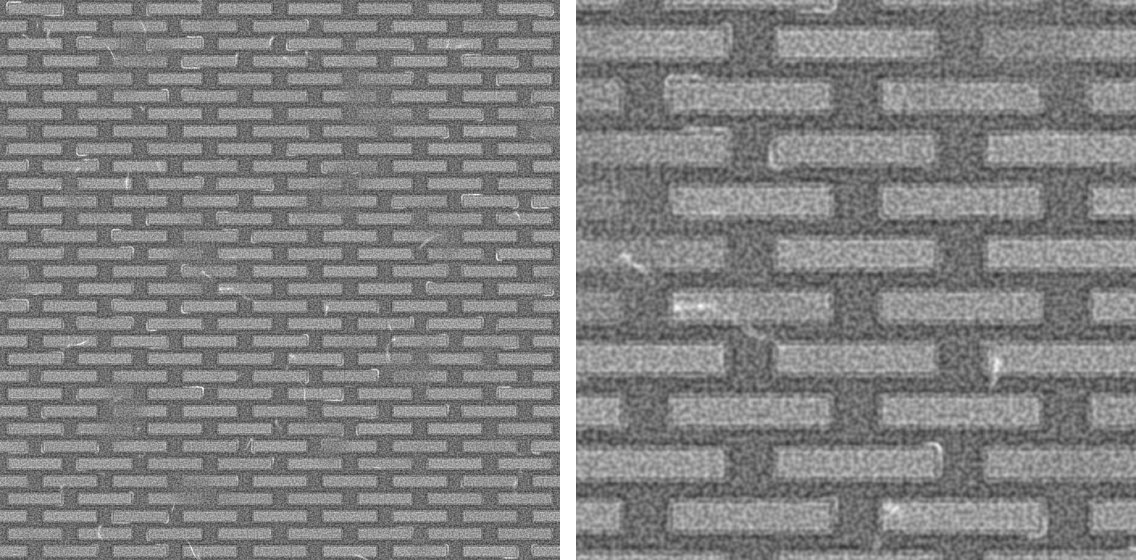
Left: the whole. Right: its middle third, enlarged.
Give the GLSL for this pattern, as a Shadertoy shader.

```glsl
// Worn metal grip plate: staggered rows of raised rounded bars in grey, with
// rims, dark grooves, chipped bright edges, scratches, faded patches and grain.
// Bars are box distances in a wrapped grid; all noise and scratches tile.

const float ROWS = 32.0;               // rows down; one unit = one row height
const float COLUMNS = 8.0;             // bars across
const float PITCH = ROWS / COLUMNS;    // bar spacing in units
const vec2  BAR_HALF = vec2(1.58, 0.35);
const float CORNER = 0.12;
const float RIM = 0.10;                // width of the bevel
const float GROUND = 0.435;
const float BEVEL = 0.50;
const float FACE = 0.60;
const float WORN = 0.475;              // tone of the faded patches
const float GROOVE_DEPTH = 0.075;
const float CHIP_CHANCE = 0.27;        // per bar end
const int   SCRATCHES = 52;
const float GRAIN = 0.20;

vec2 hash2(vec2 p) {
    vec3 h = fract(p.xyx * vec3(0.1031, 0.1030, 0.0973));
    h += dot(h, h.yzx + 33.33);
    return fract((h.xx + h.yz) * h.zy);
}

float corner(vec2 cell, vec2 f, vec2 o, float period) {
    float a = 6.2832 * hash2(mod(cell + o, period) + 7.0).x;
    return dot(vec2(cos(a), sin(a)), f - o);
}

// Gradient noise that wraps after a whole number of cells
float noise(vec2 p, float period) {
    vec2 i = floor(p), f = p - i;
    vec2 u = f * f * f * (f * (f * 6.0 - 15.0) + 10.0);
    return mix(mix(corner(i, f, vec2(0, 0), period), corner(i, f, vec2(1, 0), period), u.x),
               mix(corner(i, f, vec2(0, 1), period), corner(i, f, vec2(1, 1), period), u.x), u.y);
}

float roundBox(vec2 p, vec2 halfSize, float r) {
    vec2 q = abs(p) - halfSize + r;
    return length(max(q, 0.0)) + min(max(q.x, q.y), 0.0) - r;
}

float bump(float x, float width) {
    return exp(-x * x / (width * width));
}

// Bright line hugging one end of a bar and running part way along its sides
float chippedEnd(vec2 q, float d, float side, vec2 id) {
    vec2 pick = hash2(id + vec2(61.0 + 20.0 * side, 17.0));
    vec2 shape = hash2(id + vec2(11.0, 90.0 + 30.0 * side));
    float strength = pick.x < CHIP_CHANCE ? mix(0.3, 0.6, pick.y) : 0.11 * pick.y;
    float reach = mix(1.45, 0.3, shape.x * shape.x);
    float along = smoothstep(reach, reach + 0.35, q.x * side);
    float lean = smoothstep(-0.5, 0.25, q.y * (shape.y < 0.5 ? -1.0 : 1.0));
    return strength * along * lean * bump(d - 0.035, 0.05);
}

// Short bent strokes, some ending in a bright speck
float scratches(vec2 p, float px) {
    float light = 0.0;
    for (int k = 0; k < SCRATCHES; k++) {
        float n = float(k);
        vec2 place = hash2(vec2(n, 3.7)) * ROWS;
        vec2 form = hash2(vec2(n, 19.3));
        vec2 look = hash2(vec2(n, 41.9));
        vec2 q = mod(p - place + 0.5 * ROWS, ROWS) - 0.5 * ROWS;
        float a = 3.1416 * form.x, c = cos(a), s = sin(a);
        q = vec2(c * q.x + s * q.y, c * q.y - s * q.x);
        float len = mix(0.3, 1.25, form.y * form.y);
        q.y += 0.13 * sin(q.x * mix(2.0, 5.0, look.y) + 6.0 * look.x);
        float t = q.x / len;
        float taper = 1.0 - smoothstep(0.3, 1.0, abs(t));
        float width = max(mix(0.035, 0.11, look.x) * (0.5 + 0.5 * taper), 0.6 * px);
        float strength = mix(0.5, 0.16, look.x) * (0.7 + 0.3 * sin(4.0 * t + 9.0 * look.y));
        light += strength * taper * bump(q.y, width);
        if (look.y > 0.6) light += 0.4 * bump(length(q - vec2(0.8 * len, 0.0)), 0.10);
    }
    return light;
}

void mainImage(out vec4 fragColor, in vec2 fragCoord) {
    vec2 uv = fragCoord / iResolution.xy;
    vec2 p = uv * ROWS;
    float px = ROWS / iResolution.y;

    // Staggered grid
    float row = floor(p.y);
    float x = p.x + (mod(row, 2.0) < 0.5 ? 0.5 * PITCH : 0.0);
    vec2 id = vec2(mod(floor(x / PITCH), COLUMNS), row);
    vec2 q = vec2(mod(x, PITCH) - 0.5 * PITCH, fract(p.y) - 0.5);
    float d = roundBox(q, BAR_HALF, CORNER);

    // Groove, bevel, face and the fine line around the face
    float soft = max(0.035, 0.7 * px);
    float tone = GROUND - GROOVE_DEPTH * bump(d - 0.05, 0.075);
    tone = mix(tone, BEVEL, smoothstep(soft, -soft, d));
    float face = FACE + 0.035 * (hash2(id + 5.0).x - 0.5);
    tone = mix(tone, face, smoothstep(soft, -soft, d + RIM));
    tone += 0.05 * bump(d + RIM + 0.03, 0.04);

    // Faded patches flatten the relief
    float patches = noise(uv * 7.0, 7.0) + 0.5 * noise(uv * 19.0 + 0.3, 19.0);
    float fade = smoothstep(0.12, 0.65, patches);
    tone = mix(tone, WORN, 0.75 * fade);

    // Chipped edges and scratches
    float broken = 0.75 + 0.6 * noise(p * 2.0, 2.0 * ROWS);
    float chips = chippedEnd(q, d, 1.0, id) + chippedEnd(q, d, -1.0, id);
    tone += chips * broken * (1.0 - 0.5 * fade) + scratches(p, px) * broken;

    // Fine grain
    float grain = noise(uv * 347.0, 347.0) + 0.6 * noise(uv * 229.0 + 0.4, 229.0);
    tone += GRAIN * grain;

    fragColor = vec4(vec3(clamp(tone, 0.0, 1.0)), 1.0);
}
```
